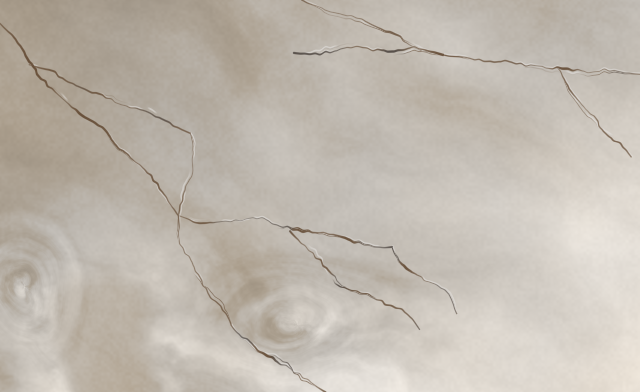
Reproduce this texture procedurally as a Shadertoy shader.

```glsl
#define BASE_TONE 0.672
#define CLOUD_CONTRAST 0.21
#define SWIRL_CONTRAST 0.27
#define CURL_CONTRAST 0.34
#define STREAK_DEPTH 0.075
#define GRAIN 0.027
#define VEIN_THIN 0.0005
#define VEIN_THICK 0.0027
#define VEIN_BROWN vec3(0.38, 0.28, 0.19)
#define VEIN_SLATE vec3(0.28, 0.25, 0.23)
#define VEIN_PALE vec3(0.88, 0.87, 0.86)

const int SPANS = 12;
// Vein spans as start and end, in canvas heights
const vec4 spans[SPANS] = vec4[SPANS](
    vec4(0.00, 0.94, 0.455, 0.45), vec4(0.455, 0.45, 0.59, 0.17),
    vec4(0.59, 0.17, 0.83, 0.00), vec4(0.075, 0.835, 0.485, 0.66),
    vec4(0.485, 0.66, 0.455, 0.45), vec4(0.455, 0.45, 1.00, 0.37),
    vec4(1.00, 0.37, 1.165, 0.20), vec4(0.74, 0.41, 1.07, 0.16),
    vec4(0.77, 1.00, 1.13, 0.86), vec4(1.13, 0.86, 1.64, 0.81),
    vec4(0.75, 0.865, 1.13, 0.86), vec4(1.42, 0.83, 1.61, 0.60));

float hash(vec2 p) {
    vec3 q = fract(p.xyx * 0.1031);
    q += dot(q, q.yzx + 33.33);
    return fract((q.x + q.y) * q.z);
}

float noise(vec2 p) {
    vec2 i = floor(p), f = fract(p);
    f = f * f * (3.0 - 2.0 * f);
    return mix(mix(hash(i), hash(i + vec2(1, 0)), f.x),
               mix(hash(i + vec2(0, 1)), hash(i + 1.0), f.x), f.y);
}

float fbm(vec2 p) {
    float sum = 0.0, amp = 0.516;
    for (int i = 0; i < 5; i++) {
        sum += amp * noise(p);
        p = mat2(1.6, 1.2, -1.2, 1.6) * p + 7.3;
        amp *= 0.5;
    }
    return sum;
}

mat2 rotation(float a) {
    return mat2(cos(a), -sin(a), sin(a), cos(a));
}

// Smoky bands bent around a centre, fading outwards
float curl(vec2 p, vec2 centre, vec2 size, vec2 warp) {
    vec2 d = (p - centre) / size + 1.2 * warp;
    float r = length(d);
    vec2 dir = d / max(r, 0.001);
    float bands = fbm(vec2(r * 3.6 + 0.5 * dir.x, dir.y * 0.7 + 0.5 * dir.x + centre.x * 40.0));
    return (bands - 0.5) * exp(-0.6 * r * r);
}

// Polished stone: diagonal light, drifting clouds, streaks and swirls
vec3 stone(vec2 p, float aspect) {
    float diagonal = 0.6 * p.x / aspect + 0.4 * (1.0 - p.y);
    float tone = BASE_TONE + 0.075 * smoothstep(0.1, 0.48, diagonal)
               + 0.155 * smoothstep(0.46, 0.9, diagonal);
    tone -= 0.03 * smoothstep(0.2, 0.0, p.x);

    vec2 warp = vec2(fbm(p * 2.2 + 3.0), fbm(p * 2.2 + 19.0)) - 0.5;
    vec2 along = rotation(-0.45) * (p + 0.3 * warp);
    tone += CLOUD_CONTRAST * (fbm(along * vec2(1.8, 4.0) + 5.0) - 0.5);

    // Brown streaks and a grey pale drift above the middle vein
    vec2 streak = rotation(-0.5) * (p - vec2(1.2, 0.71) + 0.12 * warp) * vec2(1.0, 1.0);
    streak *= vec2(4.0, 12.0);
    float streaks = exp(-dot(streak, streak));
    tone -= STREAK_DEPTH * streaks * (0.5 + fbm(along * vec2(4.0, 22.0)));
    vec2 drift = (rotation(-0.5) * (p - vec2(0.78, 0.55) + 0.2 * warp)) * vec2(2.2, 7.0);
    float pale = exp(-dot(drift, drift));
    tone += 0.03 * pale;

    // Swirls in the lower left around a soft olive pool
    float low = smoothstep(0.48, 0.25, p.y + 0.3 * warp.x) * smoothstep(1.45, 0.9, p.x);
    float pool = length((p - vec2(0.29, 0.14)) * vec2(1.0, 0.75) + 0.22 * warp);
    float olive = smoothstep(0.17, 0.10, pool);
    float smoke = fbm(along * vec2(3.0, 9.0) + 2.5 * warp + 11.0) - 0.5;
    tone += SWIRL_CONTRAST * low * smoke * (1.0 - 0.7 * olive);
    tone = mix(tone, 0.705, 0.55 * olive);
    tone += CURL_CONTRAST * (curl(p, vec2(0.09, 0.28), vec2(0.10, 0.14), warp)
                           + curl(p, vec2(0.80, 0.20), vec2(0.20, 0.11), warp));
    float shore = smoothstep(0.12, 0.18, pool) * smoothstep(0.28, 0.18, pool);
    tone += 0.07 * shore * smoothstep(0.42, 0.62, fbm(p * 9.0)) * low;

    // Brushed plaster grain
    tone += GRAIN * (fbm(along * vec2(28.0, 45.0)) - 0.5);
    tone += GRAIN * 0.7 * (noise(p * 130.0) - 0.5);

    float warmth = mix(0.105, 0.055, smoothstep(0.66, 0.76, tone));
    warmth += 0.06 * (fbm(p * 2.5 + 31.0) - 0.5) + 0.02 * olive + 0.03 * streaks - 0.01 * pale;
    return vec3(tone, tone - 0.42 * warmth, tone - warmth);
}

// Two braided strands wandering along one span; returns ink and pale rim
vec2 vein(vec2 p, vec4 span, float seed, float pixel) {
    vec2 d = span.zw - span.xy, r = p - span.xy;
    float len = length(d);
    vec2 dir = d / len;
    vec2 q = vec2(dot(r, dir), dir.x * r.y - dir.y * r.x);
    float s = clamp(q.x, 0.0, len), t = s / len;
    float pinned = min(1.0, 6.0 * t * (1.0 - t));
    float sway = 0.05 * (noise(vec2(s * 5.0, seed)) - 0.5)
               + 0.016 * (noise(vec2(s * 19.0, seed + 3.0)) - 0.5)
               + 0.006 * (noise(vec2(s * 75.0, seed + 5.0)) - 0.5);
    vec2 cover = vec2(0.0);
    for (int k = 0; k < 2; k++) {
        float twin = float(k), row = seed + 7.0 * twin;
        float braid = twin * 0.022 * (noise(vec2(s * 13.0, row)) - 0.5);
        float side = q.y - pinned * (sway + braid);
        float swell = noise(vec2(s * 16.0, row + 11.0));
        float width = mix(VEIN_THIN, VEIN_THICK, swell * swell) * (1.0 - 0.5 * twin);
        float dist = length(vec2(q.x - s, side));
        float strength = mix(0.45, 1.0, swell)
                       * mix(1.0, smoothstep(0.45, 0.75, noise(vec2(s * 9.0, row + 2.0))), twin);
        float ink = strength * (1.0 - smoothstep(width - 0.5 * pixel, width + pixel, dist));
        float rimDist = length(vec2(q.x - s, side - 0.0028));
        float rim = 1.0 - smoothstep(0.0005, 0.0012 + pixel, rimDist);
        rim *= smoothstep(0.6, 0.85, noise(vec2(s * 24.0, row + 15.0)));
        cover = max(cover, vec2(ink, rim));
    }
    return cover;
}

void mainImage(out vec4 fragColor, in vec2 fragCoord) {
    vec2 p = fragCoord / iResolution.y;
    vec3 colour = stone(p, iResolution.x / iResolution.y);

    vec2 veins = vec2(0.0);
    for (int i = 0; i < SPANS; i++)
        veins = max(veins, vein(p, spans[i], 23.0 * float(i) + 4.0, 1.0 / iResolution.y));

    float slate = smoothstep(0.6, 0.85, noise(p * 14.0));
    colour = mix(colour, VEIN_PALE, 0.6 * veins.y);
    colour = mix(colour, mix(VEIN_BROWN, VEIN_SLATE, slate), 0.9 * veins.x);
    fragColor = vec4(clamp(colour, 0.0, 1.0), 1.0);
}
```
